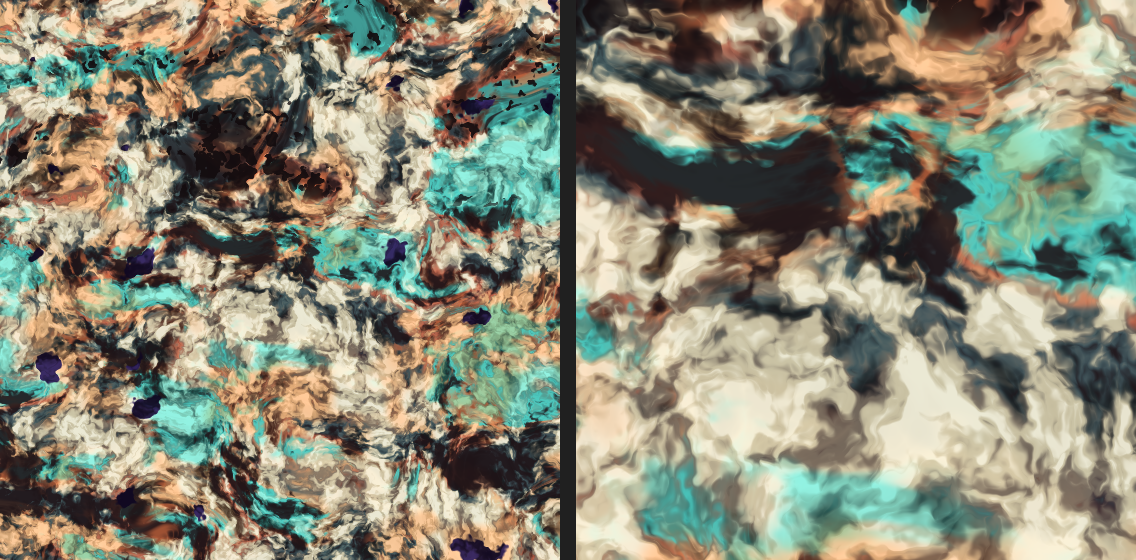
Left, the full canvas; right, a detail of the centre.
This texture is drawn by a WebGL 2 fragment shader. Its source:

```glsl
#version 300 es
precision highp float;
// Broken cloud over rust, tan and aqua terrain, seen from high above.
// Warped noise tints the ground, cellular billows in sheared bands make the
// clouds and their shadows, and a jittered grid scatters dark ragged lakes.
uniform vec2 u_resolution;
out vec4 fragColor;

const vec3 CREAM = vec3(0.84, 0.80, 0.67);
const vec3 WHITE = vec3(0.98, 0.96, 0.87);
const vec3 TAUPE = vec3(0.47, 0.42, 0.37);
const vec3 UMBER = vec3(0.12, 0.075, 0.09);
const vec3 RUST  = vec3(0.72, 0.38, 0.28);
const vec3 TAN   = vec3(0.84, 0.64, 0.44);
const vec3 SLATE = vec3(0.15, 0.28, 0.32);
const vec3 AQUA  = vec3(0.27, 0.76, 0.72);
const vec3 EMBER = vec3(0.93, 0.47, 0.27);
const vec3 NAVY  = vec3(0.06, 0.03, 0.13);

vec2 hash2(vec2 p) {
  vec3 q = fract(p.xyx * vec3(0.1031, 0.1030, 0.0973));
  q += dot(q, q.yzx + 33.33);
  return fract((q.xx + q.yz) * q.zy);
}

float noise(vec2 p) {
  vec2 i = floor(p), f = fract(p);
  f = f * f * f * (f * (f * 6.0 - 15.0) + 10.0);
  float low = mix(hash2(i).x, hash2(i + vec2(1, 0)).x, f.x);
  float high = mix(hash2(i + vec2(0, 1)).x, hash2(i + vec2(1, 1)).x, f.x);
  return mix(low, high, f.y);
}

// Layered noise; ridged = 1 folds each layer into sharp crests.
float layers(vec2 p, int count, float ridged) {
  float sum = 0.0, total = 0.0, amp = 0.5;
  for (int i = 0; i < count; i++) {
    float n = noise(p);
    sum += amp * mix(n, 1.0 - abs(2.0 * n - 1.0), ridged);
    total += amp;
    amp *= 0.56;
    p = mat2(1.6, 1.2, -1.2, 1.6) * p + 7.3;
  }
  return sum / total;
}

// Rounded bumps: one minus the distance to the nearest jittered point.
float bumps(vec2 p) {
  vec2 i = floor(p), f = fract(p);
  float nearest = 4.0;
  for (int y = -1; y <= 1; y++)
    for (int x = -1; x <= 1; x++) {
      vec2 cell = vec2(x, y);
      vec2 d = cell + hash2(i + cell) - f;
      nearest = min(nearest, dot(d, d));
    }
  return 1.0 - sqrt(nearest);
}

float billow(vec2 p) {
  return 0.5 * bumps(p) + 0.3 * bumps(p * 2.1 + 5.0) + 0.2 * bumps(p * 4.3 + 11.0);
}

// Coverage of scattered, tilted, ragged ellipses.
float lakes(vec2 p, float density) {
  vec2 i = floor(p), f = fract(p);
  float d = 1.0;
  for (int y = -1; y <= 1; y++)
    for (int x = -1; x <= 1; x++) {
      vec2 cell = vec2(x, y);
      vec2 seed = hash2(i + cell + 40.0), shape = hash2(i + cell + 90.0);
      vec2 q = f - cell - 0.2 - 0.6 * hash2(i + cell);
      float a = seed.y * 3.1416;
      q = mat2(cos(a), sin(a), -sin(a), cos(a)) * q;
      float r = mix(0.06, 0.17, shape.x * shape.x);
      float edge = length(q * vec2(mix(0.45, 0.9, shape.y), 1.2)) - r;
      d = min(d, seed.x < density ? edge : 1.0);
    }
  return smoothstep(0.015, -0.015, d);
}

vec3 terrain(vec2 p, vec2 warp, float tint, float open) {
  float hue = layers(p * vec2(9.0, 13.0) + warp * 2.0, 5, 0.0);
  float relief = layers(p * 26.0 + warp * 5.0, 4, 1.0);
  vec3 col = mix(RUST, TAN, smoothstep(0.4, 0.62, hue));
  col = mix(col, SLATE, 0.9 * smoothstep(0.5, 0.4, tint));
  col = mix(col, AQUA, smoothstep(0.54, 0.62, tint + 0.2 * (relief - 0.6)));
  col *= mix(0.4, 1.2, smoothstep(0.35, 0.78, relief));
  // Branching drainage lines on the open land.
  float vein = layers(p * 10.0 + warp * 3.0 + 3.0, 2, 1.0);
  return mix(col, UMBER, 0.8 * open * smoothstep(0.9, 0.96, vein));
}

void main() {
  vec2 uv = gl_FragCoord.xy / min(u_resolution.x, u_resolution.y);
  vec2 warp = vec2(layers(uv * 6.0, 2, 0.0), layers(uv * 6.0 + 17.0, 2, 0.0)) - 0.5;
  vec2 fray = vec2(layers(uv * 42.0, 3, 0.0), layers(uv * 42.0 + 29.0, 3, 0.0)) - 0.5;

  // Bands rise to the right near the top and fall to the right near the bottom.
  vec2 flow = vec2(uv.x, uv.y - mix(-0.32, 0.2, uv.y) * (uv.x - 0.5));
  float open = smoothstep(0.62, 0.88, uv.y + 0.22 * (uv.x - 0.5) + 0.3 * warp.x);
  float tint = layers(flow * vec2(6.0, 11.0) + warp + 31.0, 5, 0.0);
  float band = layers(flow * vec2(4.5, 13.0) + warp + 8.0, 4, 0.0);
  vec3 col = terrain(uv, warp, tint, open);

  // Cloud thickness sets both the cover and the shaded gaps.
  float puff = billow(uv * 20.0 + warp * 2.0 + fray * 0.7) - 0.55;
  float wisp = layers(uv * 55.0 + warp * 6.0 + fray, 3, 1.0) - 0.6;
  float thick = 1.3 * puff + 1.5 * (band - 0.5) + 0.35 * wisp - 0.14 * open;
  float shade = smoothstep(-0.04, -0.36, thick) * (1.0 - 0.6 * open);
  col = mix(col, UMBER, 0.9 * shade);

  // Glowing fringes along thin crests.
  float crest = layers(uv * 16.0 + warp * 3.0 + 50.0, 4, 1.0);
  float warm = smoothstep(0.5, 0.64, layers(uv * 7.0 + 70.0, 3, 0.0));
  col = mix(col, EMBER, 0.6 * warm * smoothstep(0.7, 0.86, crest));

  // Lit cloud tops, tinted where the aqua shows through.
  float light = 1.7 * puff + 0.55 * wisp + 0.7 * (band - 0.5);
  vec3 cloud = mix(UMBER * 1.7, TAUPE, smoothstep(-0.4, -0.12, light));
  cloud = mix(cloud, CREAM, smoothstep(-0.08, 0.2, light));
  cloud = mix(cloud, WHITE, smoothstep(0.2, 0.42, light));
  cloud = mix(cloud, AQUA * clamp(0.8 + 1.2 * light, 0.3, 1.25), 0.6 * smoothstep(0.57, 0.66, tint));
  cloud *= mix(vec3(1.0), vec3(1.06, 0.86, 0.72), warm);
  col = mix(col, cloud, 0.92 * smoothstep(-0.18, 0.16, thick));

  // Black ragged shadow clumps in the upper belts.
  float belt = smoothstep(0.56, 0.68, uv.y) * smoothstep(0.53, 0.4, band);
  float clump = bumps(uv * 30.0 + fray * 1.6) + 0.7 * warp.y;
  col = mix(col, UMBER * 0.6, 0.92 * belt * smoothstep(0.62, 0.72, clump));

  // Lakes with a faint violet mottle.
  float lake = lakes(uv * 6.5 + fray * 0.25 + warp * 0.3, 0.42);
  vec3 water = NAVY + vec3(0.13, 0.1, 0.24) * smoothstep(-0.05, 0.25, puff);
  col = mix(col, water, 0.95 * lake);

  fragColor = vec4(clamp(col, 0.0, 1.0), 1.0);
}
```
